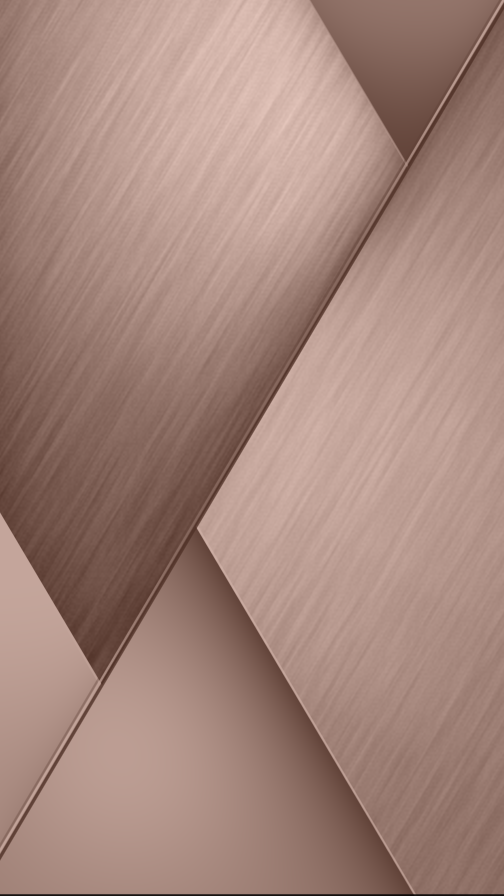
Reproduce this background procedurally as a WebGL 2 fragment shader.

```glsl
#version 300 es
precision highp float;
// Overlapping rose-metal plates divided by one long diagonal and three mirrored edges.
// Each plate gets a scalar tone from soft glows and edge shadows; two are brushed with
// stretched value noise. The tone is finally mapped onto a brown-to-pink ramp.

uniform vec2 u_resolution;
out vec4 fragColor;

// Palette ends
const vec3 DEEP_BROWN = vec3(0.36, 0.24, 0.20);
const vec3 PALE_ROSE = vec3(0.87, 0.75, 0.71);

// Layout, in units of the canvas height
const vec2 ALONG = vec2(0.5093, 0.8606);   // direction of the long diagonal
const vec2 ACROSS = vec2(0.8606, -0.5093); // its normal, towards the lower right
const vec2 MIRROR = vec2(0.8606, 0.5093);  // normal of the mirrored edges
const float DIAGONAL = -0.0219;
const float LEFT_EDGE = 0.2180;
const float LOWER_EDGE = 0.3980;
const float TOP_EDGE = 0.8063;

// Brushed grain
const vec2 STREAK_FREQUENCY = vec2(230.0, 11.0);
const float STREAK_STRENGTH = 0.20;
const float GRAIN_STRENGTH = 0.05;
const float BASE_LINE = 0.002;

float hash(vec2 p) {
    return fract(sin(dot(p, vec2(127.1, 311.7))) * 43758.5453);
}

float noise(vec2 p) {
    vec2 i = floor(p), f = fract(p);
    f = f * f * (3.0 - 2.0 * f);
    return mix(mix(hash(i), hash(i + vec2(1, 0)), f.x),
               mix(hash(i + vec2(0, 1)), hash(i + vec2(1, 1)), f.x), f.y);
}

// Round light falling off with the squared distance
float glow(vec2 p, vec2 center, float spread) {
    vec2 d = p - center;
    return exp(-dot(d, d) / spread);
}

// Shadow that is darkest at distance zero
float shade(float dist, float width) {
    return exp(-max(dist, 0.0) / width);
}

// Antialiased line around distance zero
float stroke(float dist, float halfWidth, float aa) {
    return 1.0 - smoothstep(halfWidth - aa, halfWidth + aa, abs(dist));
}

// Centered streak pattern running along the diagonal
float brushed(vec2 p) {
    vec2 q = vec2(dot(p, ACROSS), dot(p, ALONG));
    float coarse = noise(q * STREAK_FREQUENCY);
    float fine = noise(q * STREAK_FREQUENCY * vec2(1.9, 2.3) + 31.0);
    float grain = noise(p * 420.0) - 0.5;
    return STREAK_STRENGTH * (0.6 * coarse + 0.4 * fine - 0.5) + GRAIN_STRENGTH * grain;
}

float upperPlate(vec2 p, float s, float t) {
    float tone = 0.12 + 0.86 * glow(p, vec2(0.34, 0.92), 0.175);
    tone -= 0.13 * shade(p.x, 0.06);
    float reach = mix(0.055, 0.028, smoothstep(0.45, 0.85, p.y));
    tone *= 1.0 - 0.75 * shade(-s, reach);
    tone *= 1.0 - 0.60 * shade(t - LEFT_EDGE, 0.035);
    tone *= 1.0 - 0.30 * shade(TOP_EDGE - t, 0.025);
    return tone + brushed(p);
}

float rightPlate(vec2 p, float s) {
    float tone = 0.30 + 0.53 * glow(p, vec2(0.33, 0.53), 0.16);
    tone *= 1.0 - 0.55 * shade(s, 0.03) * smoothstep(0.62, 0.82, p.y);
    return tone + 0.8 * brushed(p + 3.0);
}

float lowerPlate(vec2 p, float t) {
    float tone = 0.46 + 0.30 * glow(p, vec2(0.15, 0.17), 0.035);
    return tone * (1.0 - 0.92 * shade(LOWER_EDGE - t, 0.055));
}

float leftPlate(vec2 p, float s) {
    float tone = 0.62 + 0.18 * smoothstep(0.08, 0.36, p.y);
    return tone * (1.0 - 0.20 * shade(-s, 0.025));
}

float topPlate(vec2 p, float s, float t) {
    float tone = 0.08 + 0.36 * smoothstep(0.80, 1.02, p.y);
    tone *= 1.0 - 0.35 * shade(-s, 0.02);
    return tone * (1.0 - 0.25 * shade(t - TOP_EDGE, 0.03));
}

void main() {
    vec2 p = gl_FragCoord.xy / u_resolution.y;
    float aa = 0.8 / u_resolution.y;
    float s = dot(p, ACROSS) - DIAGONAL;
    float t = dot(p, MIRROR);

    // Plates on either side of the diagonal, with pale rims on the mirrored edges
    float above = mix(leftPlate(p, s), upperPlate(p, s, t), smoothstep(-aa, aa, t - LEFT_EDGE));
    above = mix(above, topPlate(p, s, t), smoothstep(-aa, aa, t - TOP_EDGE));
    above = mix(above, 0.80, 0.6 * stroke(t - LEFT_EDGE + 0.0015, 0.001, aa));
    above = mix(above, 0.70, 0.6 * stroke(t - TOP_EDGE, 0.001, aa));
    float below = mix(lowerPlate(p, t), rightPlate(p, s), smoothstep(-aa, aa, t - LOWER_EDGE));
    below = mix(below, 0.92, 0.6 * stroke(t - LOWER_EDGE - 0.0015, 0.001, aa));
    float tone = mix(above, below, smoothstep(-aa, aa, s));

    // Bevel of the diagonal: dark groove beside a thin highlight
    float shine = mix(0.35, 0.85, smoothstep(0.12, 0.38, abs(p.y - 0.55)));
    tone = mix(tone, -0.10, 0.8 * stroke(s, 0.0018, aa));
    tone = mix(tone, shine, 0.8 * stroke(s + 0.0038, 0.0013, aa));
    tone = mix(tone, 0.0, 0.35 * stroke(s + 0.0068, 0.0012, aa));

    vec3 color = mix(DEEP_BROWN, PALE_ROSE, clamp(tone, -0.3, 1.1));
    color *= mix(0.15, 1.0, smoothstep(BASE_LINE - aa, BASE_LINE + aa, p.y));
    fragColor = vec4(color, 1.0);
}
```
